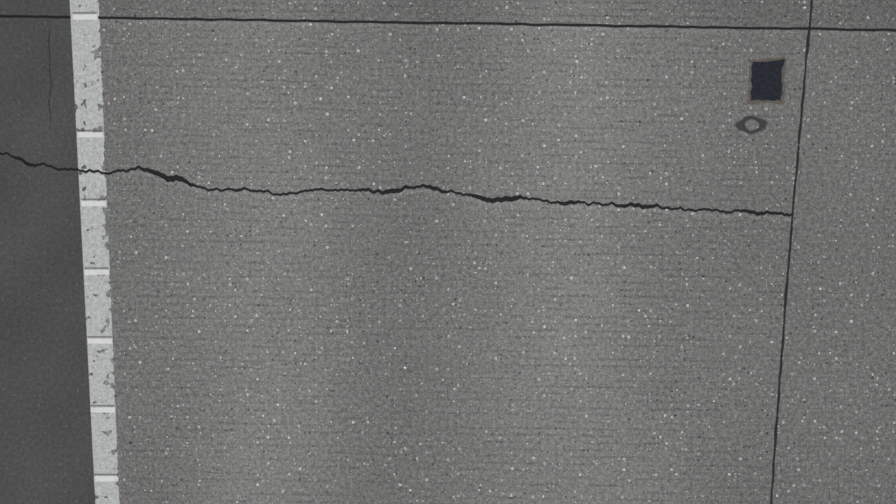
Give the GLSL for this texture, as a Shadertoy shader.

```glsl
// Worn concrete road seen from above: grooved slabs with speckled aggregate,
// a painted edge stripe, straight joints, a ragged crack and a dark repair.
// Lengths are in canvas heights; gradient noise supplies grain and wear.

float hash(vec2 p) {
    vec3 q = fract(p.xyx * vec3(0.1031, 0.1030, 0.0973));
    q += dot(q, q.yzx + 33.33);
    return fract((q.x + q.y) * q.z);
}

float cornerSlope(vec2 cell, vec2 offset) {
    float angle = 6.2832 * hash(cell);
    return dot(vec2(cos(angle), sin(angle)), offset);
}

float gradientNoise(vec2 p) {
    vec2 i = floor(p), f = fract(p);
    vec2 u = f * f * f * (f * (f * 6.0 - 15.0) + 10.0);
    vec2 e = vec2(1.0, 0.0);
    float low = mix(cornerSlope(i, f), cornerSlope(i + e, f - e), u.x);
    float high = mix(cornerSlope(i + e.yx, f - e.yx), cornerSlope(i + 1.0, f - 1.0), u.x);
    return mix(low, high, u.y);
}

float bump(float x, float centre, float width) {
    float t = (x - centre) / width;
    return exp(-t * t);
}

// Coverage of a region where the signed distance is negative
float fill(float d, float px) { return 1.0 - smoothstep(-px, px, d); }

float stroke(float d, float halfWidth, float px) { return fill(abs(d) - halfWidth, px); }

float box(vec2 p, vec2 halfSize) {
    vec2 d = abs(p) - halfSize;
    return length(max(d, 0.0)) + min(max(d.x, d.y), 0.0);
}

// Bright stones scattered one per cell, with random size and strength
float speckles(vec2 p, float scale, float density, float px) {
    vec2 cell = floor(p * scale);
    vec2 jitter = 0.3 + 0.4 * vec2(hash(cell + 3.7), hash(cell + 19.1));
    float radius = 0.1 + 0.2 * hash(cell + 41.3);
    float d = (length(fract(p * scale) - jitter) - radius) / scale;
    return fill(d, 0.6 * px) * step(1.0 - density, hash(cell)) * (0.3 + 0.7 * hash(cell + 7.9));
}

// Drifting height of the crack, with finer jagged steps
float crackHeight(float x) {
    const float knots[24] = float[24](
        0.697, 0.674, 0.662, 0.657, 0.667, 0.646, 0.623, 0.625,
        0.616, 0.623, 0.625, 0.620, 0.630, 0.618, 0.604, 0.606,
        0.597, 0.597, 0.593, 0.588, 0.583, 0.581, 0.576, 0.576);
    float t = clamp(x * 14.4, 0.0, 22.99);
    int i = int(t);
    float jag = 0.006 * gradientNoise(vec2(x * 45.0, 2.3)) + 0.004 * gradientNoise(vec2(x * 110.0, 8.1));
    return mix(knots[i], knots[i + 1], smoothstep(0.0, 1.0, fract(t))) + jag;
}

// Broad tone of the lane: two polished wheel tracks and dimmer corners
float laneTone(vec2 p) {
    vec2 q = p - vec2(0.889, 0.5);
    float tone = 0.452 + 0.04 * bump(p.x, 0.52, 0.17) + 0.045 * bump(p.x, 1.13, 0.19);
    tone -= 0.015 * bump(p.x, 0.84, 0.13) + 0.03 * dot(q, q);
    return tone + 0.02 * gradientNoise(p * vec2(5.0, 3.0));
}

void mainImage(out vec4 fragColor, in vec2 fragCoord) {
    vec2 p = fragCoord / iResolution.y;
    float px = 1.0 / iResolution.y;
    float wobble = 0.002 * gradientNoise(p * 30.0);
    float stripeX = p.x - (0.213 - 0.046 * p.y);
    float sideJoint = p.x - (1.530 + 0.066 * p.y + 0.015 * p.y * p.y) + wobble;
    float topJoint = p.y - (0.968 - 0.0157 * p.x) + wobble;
    float lane = smoothstep(-0.01, 0.01, stripeX);

    // Slabs, shoulder and grain
    float tone = mix(0.305 + 0.03 * gradientNoise(p * 7.0), laneTone(p), lane);
    tone -= 0.025 * smoothstep(0.0, 0.01, topJoint) * lane;
    float grain = gradientNoise(p * 120.0) + gradientNoise(p * 230.0 + 5.0);
    tone += grain * mix(0.03, 0.075, lane);

    // Broken horizontal grooves
    float groovePhase = (p.y + 0.0157 * p.x) / 0.0139 + 0.15 * gradientNoise(p * 25.0);
    float groove = smoothstep(0.2, 0.5, abs(fract(groovePhase) - 0.5));
    float grooveWear = smoothstep(-0.35, 0.35, gradientNoise(p * vec2(14.0, 45.0)));
    float track = 0.35 + 0.5 * bump(p.x, 0.5, 0.25) + 0.6 * bump(p.x, 1.2, 0.28);
    tone -= 0.055 * groove * grooveWear * track * lane;

    // Pale and dark aggregate
    float stones = speckles(p, 95.0, 0.13, px) + 0.6 * speckles(p + 4.3, 160.0, 0.15, px);
    tone += 0.24 * stones * mix(0.2, 1.0, lane);
    tone -= 0.12 * speckles(p + 9.7, 110.0, 0.12, px) * lane;
    vec3 colour = tone * vec3(1.003, 1.0, 0.993);

    // Joints and a hairline split on the shoulder
    colour += 0.045 * stroke(topJoint + 0.008, 0.002, 2.0 * px) * lane;
    colour = mix(colour, vec3(0.13), 0.88 * stroke(topJoint, 0.0025, px));
    float sideWidth = 0.0022 + 0.002 * gradientNoise(vec2(p.y * 18.0, 6.0));
    colour = mix(colour, vec3(0.15), 0.85 * stroke(sideJoint, sideWidth, px));
    float hairline = p.x - 0.099 - 0.012 * gradientNoise(vec2(p.y * 16.0, 1.0));
    colour -= 0.08 * stroke(hairline, 0.001, px) * stroke(p.y - 0.85, 0.1, 0.02);

    // Chipped stripe paint with raised cross bars
    float chips = gradientNoise(p * 45.0) + 0.6 * gradientNoise(p * 110.0);
    float stripeEdge = abs(stripeX) - mix(0.024, 0.029, p.y);
    float paint = fill(stripeEdge + 0.008 * max(chips, 0.0) * step(0.0, stripeX), px);
    paint *= 1.0 - 0.75 * smoothstep(0.35, 0.6, chips + 10.0 * max(stripeX, 0.0));
    colour = mix(colour, vec3(0.68, 0.69, 0.69) + 0.07 * grain, paint);
    float barY = p.y < 0.8 ? (fract((p.y - 0.05) / 0.1365 + 0.5) - 0.5) * 0.1365 : p.y - 0.966;
    float barSpan = fill(abs(stripeX) - 0.024, px);
    colour = mix(colour, vec3(0.84), 0.85 * barSpan * stroke(barY, 0.005, px));
    colour = mix(colour, vec3(0.33), 0.65 * barSpan * stroke(barY - 0.0085, 0.0015, px));

    // Ragged crack, ending at the side joint
    float crackDistance = p.y - crackHeight(p.x);
    float crackWidth = 0.0022 + 0.006 * max(gradientNoise(vec2(p.x * 13.0, 4.6)), 0.0);
    float crackSpan = fill(sideJoint, px);
    colour += 0.05 * stroke(crackDistance + 0.009, 0.002, 2.0 * px) * crackSpan * lane;
    colour = mix(colour, vec3(0.13), 0.9 * stroke(crackDistance, crackWidth, px) * crackSpan);

    // Square repair and the oval stain below it
    vec2 repair = p - vec2(1.521, 0.840);
    repair.x -= 0.06 * repair.y;
    float repairEdge = box(repair, vec2(0.032, 0.041)) + 0.006 * gradientNoise(p * 55.0);
    colour = mix(colour, vec3(0.36, 0.33, 0.30), 0.75 * stroke(repairEdge, 0.004, px));
    colour = mix(colour, vec3(0.165, 0.18, 0.205) + 0.03 * grain, fill(repairEdge + 0.002, px));
    float oval = (length((p - vec2(1.493, 0.752)) / vec2(0.032, 0.016)) - 1.0) * 0.018;
    oval += 0.006 * gradientNoise(p * 50.0);
    colour = mix(colour, vec3(0.22, 0.23, 0.235), 0.85 * stroke(oval + 0.004, 0.004, px));

    fragColor = vec4(clamp(colour, 0.0, 1.0), 1.0);
}
```
